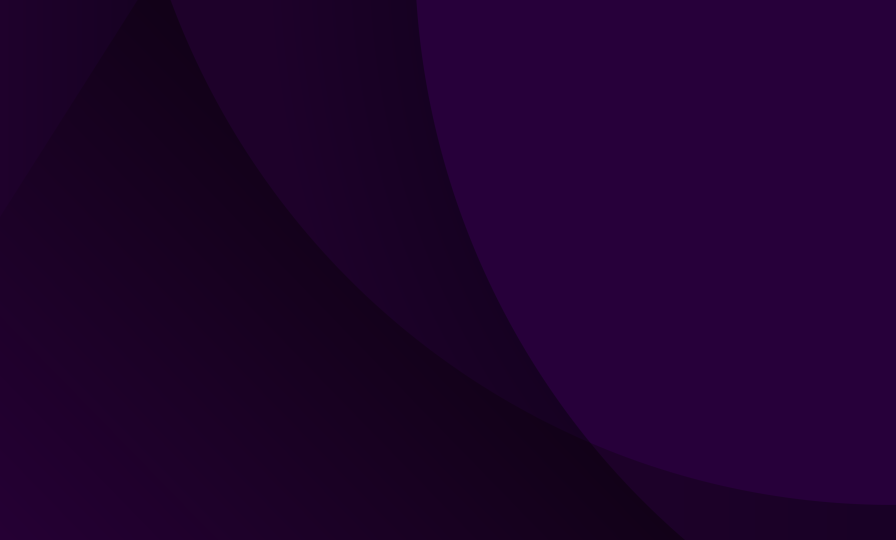
Reproduce this background procedurally as a Shadertoy shader.

```glsl
// Deep violet backdrop of overlapping translucent sheets: two huge discs of
// similar size, and a slanted corner. Each region is shaded with a soft gradient
// driven by its distance from an edge, so the sheets appear to cast shadows.

#define ASPECT       1.67
#define LOW_DISC     vec3(1.663, 1.500, 1.435)  // centre, radius
#define SIDE_DISC    vec3(2.213, 1.094, 1.440)  // centre, radius
#define CORNER_POINT vec2(0.2565, 1.0)
#define CORNER_DIR   vec2(-0.843, 0.538)
#define SHADE_POINT  vec2(0.283, 1.0)
#define SHADE_DIR    vec2(-0.715, -0.700)
#define SHADE_REACH  0.90
#define BAND_REACH   0.28

const vec3 VIOLET = vec3(0.153, 0.000, 0.229);
const vec3 GLOW   = vec3(0.145, 0.001, 0.204);
const vec3 PLUM   = vec3(0.117, 0.003, 0.166);
const vec3 DUSK   = vec3(0.087, 0.004, 0.133);
const vec3 NIGHT  = vec3(0.070, 0.004, 0.095);

float discDistance(vec2 p, vec3 disc) {
    return length(p - disc.xy) - disc.z;
}

// Coverage of a shape: 1 inside, 0 outside, one pixel of smoothing
float cover(float dist, float pixel) {
    return 1.0 - smoothstep(-0.7 * pixel, 0.7 * pixel, dist);
}

vec3 ramp(vec3 from, vec3 to, float t) {
    return mix(from, to, clamp(t, 0.0, 1.0));
}

void mainImage(out vec4 fragColor, in vec2 fragCoord) {
    vec2 p = fragCoord / iResolution.xy * vec2(ASPECT, 1.0);
    float pixel = 1.0 / iResolution.y;

    float lowDist = discDistance(p, LOW_DISC);
    float sideDist = discDistance(p, SIDE_DISC);
    float cornerDist = -dot(p - CORNER_POINT, CORNER_DIR);
    float inLow = cover(lowDist, pixel);
    float inSide = cover(sideDist, pixel);

    // Ground: glow in the lower left fading into a diagonal shadow
    float light = dot(p - SHADE_POINT, SHADE_DIR) / SHADE_REACH;
    vec3 color = ramp(NIGHT, GLOW, light);

    // Slanted upper left corner
    vec3 corner = ramp(PLUM * 1.04, DUSK, p.x / 0.28);
    color = mix(color, corner, cover(cornerDist, pixel));

    // Crescent of the low disc, shadowed along the side disc
    vec3 band = ramp(DUSK, PLUM, sideDist / BAND_REACH);
    color = mix(color, band, inLow);

    // Side disc: dim below the low disc, flat violet where they overlap
    vec3 foot = ramp(PLUM * 0.97, DUSK * 1.1, (p.x - 1.2) / 0.5);
    color = mix(color, mix(foot, VIOLET, inLow), inSide);

    fragColor = vec4(color, 1.0);
}
```
